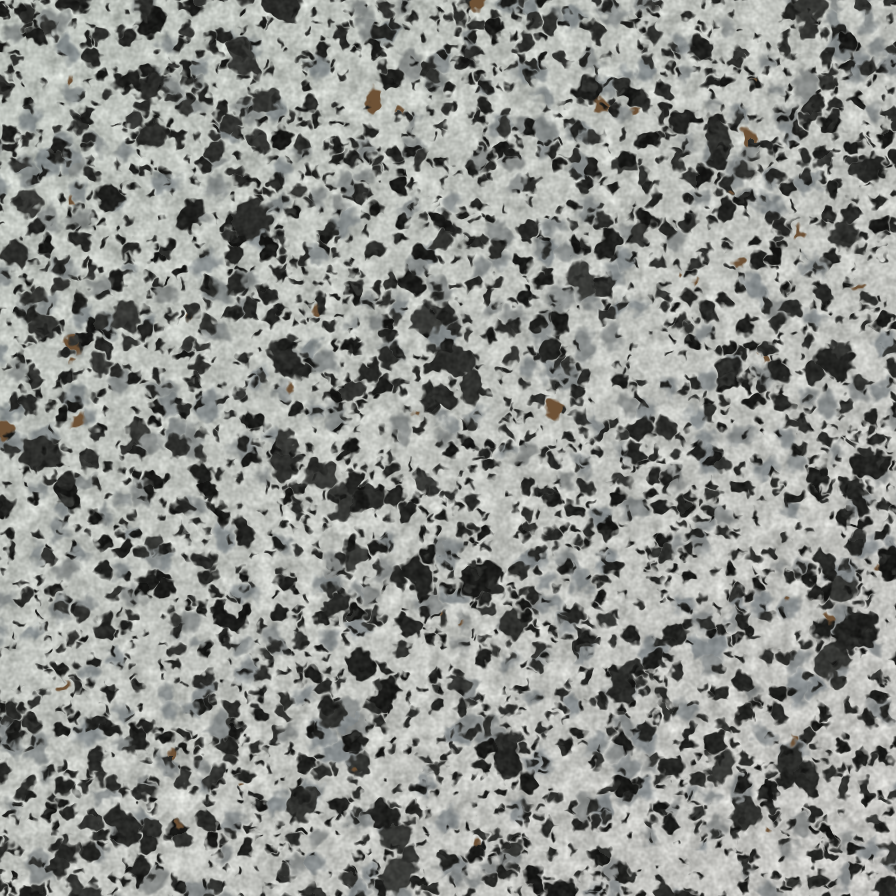
Reproduce this texture procedurally as a three.js fragment shader.

```glsl
// Polished white granite with clustered black mica grains and grey quartz patches.
varying vec2 vUv;

// Colours
const vec3 FELDSPAR = vec3(0.758, 0.768, 0.748);
const vec3 QUARTZ = vec3(0.395, 0.41, 0.41);
const vec3 MICA_BLACK = vec3(0.065, 0.067, 0.062);
const vec3 MICA_GREY = vec3(0.235, 0.24, 0.23);
const vec3 RUST = vec3(0.43, 0.32, 0.21);

// Grain layers: cells across the canvas, share of filled cells, radius in cells
const vec3 LARGE = vec3(26.0, 0.13, 0.40);
const vec3 MEDIUM = vec3(46.0, 0.40, 0.36);
const vec3 SMALL = vec3(92.0, 0.26, 0.32);
const vec3 PATCHES = vec3(38.0, 0.26, 0.42);

const float EDGE = 0.0020;
const float PATCH_EDGE = 0.0045;
const float PATCH_OPACITY = 0.62;
const float RUST_SHARE = 0.012;
const float CLUSTER_SCALE = 9.0;
const float CLUSTER_AMOUNT = 0.5;

vec2 hash2(vec2 p) {
  vec3 q = fract(vec3(p.xyx) * vec3(0.1031, 0.1030, 0.0973));
  q += dot(q, q.yzx + 33.33);
  return fract((q.xx + q.yz) * q.zy);
}

float corner(vec2 cell, vec2 offset, vec2 f) {
  return dot(hash2(cell + offset + 211.0) * 2.0 - 1.0, f - offset);
}

float gradientNoise(vec2 p) {
  vec2 i = floor(p);
  vec2 f = p - i;
  vec2 u = f * f * f * (f * (f * 6.0 - 15.0) + 10.0);
  float low = mix(corner(i, vec2(0.0), f), corner(i, vec2(1.0, 0.0), f), u.x);
  float high = mix(corner(i, vec2(0.0, 1.0), f), corner(i, vec2(1.0), f), u.x);
  return mix(low, high, u.y);
}

// Ragged outlines: bend space at two scales
vec2 roughen(vec2 p) {
  vec2 coarse = vec2(gradientNoise(p * 70.0), gradientNoise(p * 70.0 + 47.0));
  vec2 fine = vec2(gradientNoise(p * 150.0 + 13.0), gradientNoise(p * 150.0 + 91.0));
  return p + 0.011 * coarse + 0.005 * fine;
}

// Nearest grain of a layer: x = signed distance, y = random value of that grain
vec2 grains(vec2 p, vec3 layer, float swell) {
  vec2 g = p * layer.x;
  vec2 home = floor(g);
  vec2 nearest = vec2(1.0, 0.0);
  for (int j = -1; j <= 1; j++) {
    for (int i = -1; i <= 1; i++) {
      vec2 cell = home + vec2(float(i), float(j));
      vec2 seed = cell + layer.x * 7.0 + 10.0;
      vec2 centre = hash2(seed);
      vec2 traits = hash2(seed + 531.0);
      if (traits.x > layer.y) continue;
      float angle = 6.2832 * traits.y;
      float c = cos(angle);
      float s = sin(angle);
      vec2 d = mat2(c, s, -s, c) * (g - cell - centre);
      float stretch = mix(1.0, 1.35, fract(traits.y * 17.0));
      d = abs(d * vec2(1.0 / stretch, stretch));
      float radius = layer.z * swell * mix(0.65, 1.25, fract(centre.x * 57.0));
      float dist = mix(length(d), max(d.x, d.y), 0.5) - radius;
      if (dist < nearest.x) nearest = vec2(dist, fract(centre.y * 37.0));
    }
  }
  return vec2(nearest.x / layer.x, nearest.y);
}

float inside(float dist, float edge) {
  return 1.0 - smoothstep(-edge, edge, dist);
}

vec3 addMica(vec3 base, vec2 grain, float greyness, float mottle) {
  float tone = greyness * grain.y + 0.45 * mottle + 0.1;
  vec3 mica = mix(MICA_BLACK, MICA_GREY, clamp(tone, 0.0, 1.2));
  mica = mix(mica, RUST, step(1.0 - RUST_SHARE, grain.y));
  return mix(base, mica, inside(grain.x, EDGE));
}

void main() {
  vec2 p = vUv;
  vec2 rough = roughen(p);
  float swell = 1.0 + CLUSTER_AMOUNT * gradientNoise(p * CLUSTER_SCALE + 5.0);

  // Pale crystalline ground
  float cloudy = gradientNoise(p * 42.0 + 20.0);
  float mottle = gradientNoise(p * 110.0 + 60.0);
  float grit = gradientNoise(p * 230.0 + 130.0);
  vec3 color = FELDSPAR + 0.17 * cloudy + 0.14 * mottle + 0.11 * grit;
  color += vec3(0.012, 0.0, 0.006) * (p.x - p.y);

  // Translucent grey patches with a faint blue cast
  vec2 quartz = grains(rough + 0.37, PATCHES, swell);
  vec3 quartzTone = QUARTZ + vec3(-0.02, 0.0, 0.025) * quartz.y + 0.12 * mottle;
  color = mix(color, quartzTone, PATCH_OPACITY * inside(quartz.x, PATCH_EDGE));

  // Dark mica, from broad greyish flakes to tiny black specks
  float sheen = mottle + 0.6 * grit;
  color = addMica(color, grains(rough, LARGE, swell), 0.9, sheen);
  color = addMica(color, grains(rough, MEDIUM, swell), 0.75, sheen);
  color = addMica(color, grains(rough, SMALL, swell), 0.7, sheen);

  gl_FragColor = vec4(clamp(color, 0.0, 1.0), 1.0);
}
```
